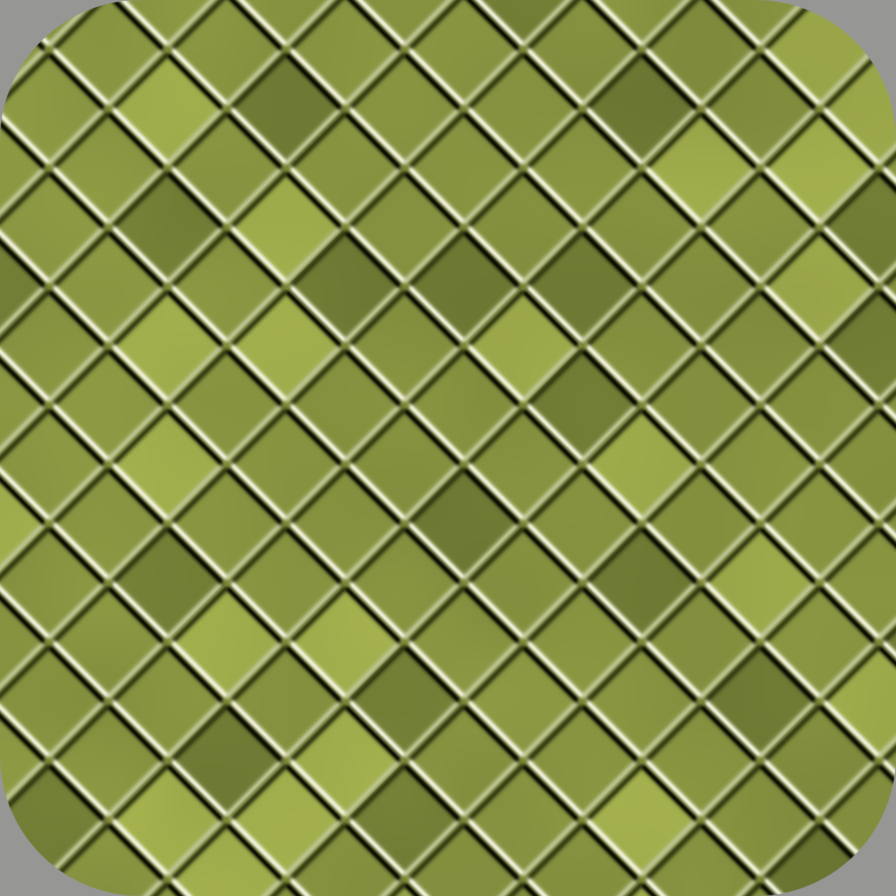
Write a WebGL 1 fragment shader that draws this pattern.

```glsl
precision highp float;
// Olive diagonal tiles with bevelled joints on a rounded square panel.

uniform vec2 u_resolution;

const float PERIOD = 0.1323;                // horizontal distance between crossings
const vec2 CROSSING = vec2(0.3855, 0.6140); // one joint crossing, anchors the lattice
const float CORNER_RADIUS = 0.157;

// Joint sizes, as fractions of a tile side
const float JOINT_OFFSET = 0.038;
const float STRONG_WIDTH = 0.037;
const float SOFT_WIDTH = 0.040;
const float CROSSING_FADE = 0.085;

const float DARK_SHARE = 0.17;
const float LIGHT_SHARE = 0.18;
const float SEED = 4.0;

const vec3 BACKDROP = vec3(0.59, 0.59, 0.585);
const vec3 TILE_BASE = vec3(0.530, 0.575, 0.250);
const vec3 TILE_DARK = vec3(0.440, 0.485, 0.205);
const vec3 TILE_LIGHT = vec3(0.625, 0.675, 0.295);
const vec3 STRONG_LIGHT = vec3(0.95, 0.95, 0.86);
const vec3 STRONG_DARK = vec3(0.04, 0.05, 0.00);
const vec3 SOFT_LIGHT = vec3(0.74, 0.77, 0.57);
const vec3 SOFT_DARK = vec3(0.22, 0.25, 0.08);
const vec3 CROSSING_COLOUR = vec3(0.48, 0.52, 0.17);

float hash(vec2 p) {
  return fract(sin(dot(p, vec2(127.1, 311.7)) + SEED) * 43758.5453);
}

float valueNoise(vec2 p) {
  vec2 i = floor(p);
  vec2 f = fract(p);
  f = f * f * (3.0 - 2.0 * f);
  float low = mix(hash(i), hash(i + vec2(1.0, 0.0)), f.x);
  float high = mix(hash(i + vec2(0.0, 1.0)), hash(i + vec2(1.0, 1.0)), f.x);
  return mix(low, high, f.y);
}

// Soft line with its peak at distance zero
float ridge(float d, float width) {
  float t = d / width;
  return exp(-t * t);
}

float roundedSquare(vec2 p, float radius) {
  vec2 d = abs(p) - 0.5 + radius;
  return length(max(d, 0.0)) + min(max(d.x, d.y), 0.0) - radius;
}

vec3 tileColour(vec2 cell, vec2 uv) {
  float pick = hash(cell);
  vec3 colour = TILE_BASE;
  if (pick < DARK_SHARE) colour = TILE_DARK;
  if (pick > 1.0 - LIGHT_SHARE) colour = TILE_LIGHT;
  // Slight tile variation, cloudy wear and a fall-off to the right
  float shade = 1.0 + 0.04 * (hash(cell + 17.0) - 0.5);
  shade += 0.07 * (valueNoise(uv * 9.0) - 0.5);
  shade += 0.05 * (0.5 - uv.x);
  return colour * shade;
}

void main() {
  vec2 uv = gl_FragCoord.xy / u_resolution;

  // Lattice axes run along the two diagonals; joints lie on whole numbers
  vec2 p = (uv - CROSSING) / PERIOD;
  vec2 lattice = vec2(p.x + p.y, p.x - p.y);
  vec2 joint = lattice - floor(lattice + 0.5);
  vec3 colour = tileColour(floor(lattice), uv);

  // Joints weaken where they meet the other direction
  vec2 fade = mix(vec2(0.25), vec2(1.0), smoothstep(0.0, CROSSING_FADE, abs(joint.yx)));

  // Rising joints: soft light above, soft dark below
  colour = mix(colour, SOFT_LIGHT, ridge(joint.y + JOINT_OFFSET, SOFT_WIDTH) * fade.y);
  colour = mix(colour, SOFT_DARK, ridge(joint.y - JOINT_OFFSET, SOFT_WIDTH) * fade.y);

  // Falling joints: bright above, near black below
  colour = mix(colour, STRONG_LIGHT, ridge(joint.x - JOINT_OFFSET, STRONG_WIDTH) * fade.x);
  colour = mix(colour, STRONG_DARK, ridge(joint.x + JOINT_OFFSET, STRONG_WIDTH) * fade.x);

  // Olive dot at each crossing
  colour = mix(colour, CROSSING_COLOUR, 0.75 * ridge(length(joint), 0.05));

  // Rounded panel edge
  float pixel = 1.0 / min(u_resolution.x, u_resolution.y);
  float outside = smoothstep(-pixel, pixel, roundedSquare(uv - 0.5, CORNER_RADIUS));
  float atCorner = step(0.5 - CORNER_RADIUS, min(abs(uv.x - 0.5), abs(uv.y - 0.5)));
  gl_FragColor = vec4(mix(colour, BACKDROP, outside * atCorner), 1.0);
}
```
